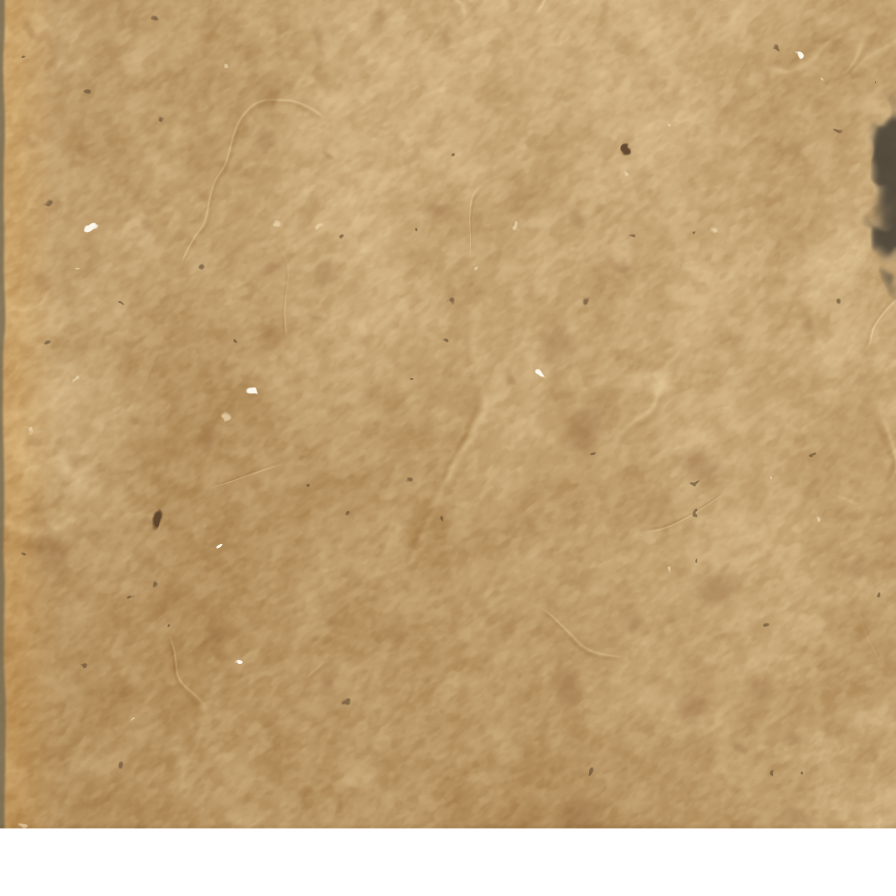
This texture is drawn by a Shadertoy shader. Its source:

```glsl
// Aged tan paper above a white strip: mottled stains, fine slanted fibres,
// faint creases, scattered flecks and a sooty smudge on the right edge.
// Tone comes from layers of smooth cellular noise; flecks sit in jittered cells.

vec3 hash3(vec2 p) {
    vec3 q = fract(p.xyx * vec3(0.1031, 0.1030, 0.0973));
    q += dot(q, q.yxz + 33.33);
    return fract((q.xxy + q.yzz) * q.zyx);
}

// Smooth cellular noise in -1..1: random cell values blended by distance.
float cellNoise(vec2 p) {
    vec2 cell = floor(p), local = p - cell;
    float sum = 0.0, total = 0.0;
    for (int j = -1; j <= 1; j++)
    for (int i = -1; i <= 1; i++) {
        vec2 offset = vec2(i, j);
        vec3 h = hash3(cell + offset + 100.0);
        vec2 d = offset + h.xy - local;
        float w = exp(-5.0 * dot(d, d));
        sum += w * (2.0 * h.z - 1.0);
        total += w;
    }
    return sum / total;
}

// Coverage of sparse flecks, one per chosen cell; radius in canvas units.
float flecks(vec2 uv, float grid, float chance, float radius, float soft, float seed) {
    vec2 p = uv * grid, cell = floor(p);
    vec3 h = hash3(cell + seed);
    vec3 k = hash3(cell + seed + 57.0);
    vec2 d = (p - cell - 0.3 - 0.4 * h.xy) / grid;
    float a = 6.2832 * k.x;
    d = mat2(cos(a), -sin(a), sin(a), cos(a)) * d * vec2(1.0, 1.0 + 0.8 * k.y);
    float r = radius * (0.5 + 0.5 * k.z);
    return step(h.z, chance) * (1.0 - smoothstep(r * (1.0 - soft), r * (1.0 + soft), length(d)));
}

float ridge(float x, float width) {
    return exp(-x * x / (width * width));
}

void mainImage(out vec4 fragColor, in vec2 fragCoord) {
    vec2 uv = fragCoord / iResolution.xy;
    float pixel = 1.0 / iResolution.y;

    // Broad shading, then mottling from large to small
    float tone = 0.75 * (uv.y - 0.52) + 0.2 * (uv.x - 0.5);
    tone += 0.12 * sin(7.0 * uv.x + 3.0 * sin(4.0 * uv.y)) - 0.3 * ridge(length(uv - vec2(0.4, 0.3)), 0.25);
    float mottle = cellNoise(uv * 9.0 + 3.0);
    float patches = cellNoise(uv * 22.0 + 11.0);
    tone += 0.28 * cellNoise(uv * 4.0) + 0.28 * mottle + 0.27 * patches;
    tone += 0.27 * cellNoise(uv * 48.0 + 7.0);

    // Fibres running up to the right
    vec2 slant = vec2(dot(uv, vec2(0.8, 0.6)), dot(uv, vec2(-0.6, 0.8)));
    tone += 0.34 * cellNoise(slant * vec2(75.0, 140.0));
    tone += 0.24 * cellNoise(slant * vec2(150.0, 240.0) + 31.0);

    // Broken wrinkles: a lit line with a shadow beside it
    float fold = cellNoise(slant * vec2(6.0, 9.0) + 17.0) + 0.12 * patches;
    float broken = smoothstep(0.15, 0.6, cellNoise(uv * 13.0 + 41.0));
    tone += broken * (0.8 * ridge(fold, 0.025) - 0.4 * ridge(fold - 0.07, 0.04));

    // Long central crease and a short one near the upper right corner
    float bend = uv.x - 0.53 + 1.6 * pow(max(0.6 - uv.y, 0.0), 2.0) - 0.008 * sin(38.0 * uv.y) - 0.006 * patches;
    float span = smoothstep(0.32, 0.40, uv.y) * (1.0 - smoothstep(0.58, 0.68, uv.y));
    float wear = 0.55 + 0.45 * cellNoise(uv * 30.0 + 5.0);
    tone += span * wear * (0.9 * ridge(bend - 0.008, 0.005) - 0.9 * ridge(bend, 0.004));
    float corner = uv.y - 0.89 - 0.75 * (uv.x - 0.91) - 0.006 * patches;
    tone += 0.9 * wear * smoothstep(0.89, 0.93, uv.x) * ridge(corner, 0.004);

    vec3 paper = vec3(0.757, 0.626, 0.436) + tone * vec3(0.080, 0.096, 0.098);

    // Ochre margin on the left and soft brown stains
    paper += vec3(0.02, -0.005, -0.04) * (1.0 - smoothstep(0.01, 0.07, uv.x));
    vec2 ragged = uv + 0.006 * vec2(patches, cellNoise(uv * 60.0 + 23.0));
    float stain = flecks(ragged, 7.0, 0.24, 0.027, 0.8, 12.0);
    stain += 0.8 * flecks(ragged, 15.0, 0.16, 0.012, 0.8, 80.0);
    paper = mix(paper, vec3(0.56, 0.40, 0.24), 0.36 * min(stain, 1.0));

    // Dark grit, pinprick specks and a few pale chips
    vec2 rough = uv + 0.003 * vec2(cellNoise(uv * 130.0), cellNoise(uv * 130.0 + 51.0));
    paper = mix(paper, vec3(0.29, 0.20, 0.12), 0.8 * flecks(rough, 8.0, 0.09, 0.010, 0.35, 21.0));
    paper = mix(paper, vec3(0.36, 0.28, 0.19), 0.6 * flecks(rough, 25.0, 0.08, 0.0038, 0.5, 33.0));
    paper = mix(paper, vec3(0.99, 0.97, 0.92), flecks(rough, 6.0, 0.11, 0.0065, 0.3, 64.0));
    paper = mix(paper, vec3(0.93, 0.85, 0.70), 0.7 * flecks(rough, 18.0, 0.05, 0.004, 0.5, 95.0));

    // Sooty smudge on the right, worn thin by noise
    float reach = ridge(uv.y - 0.78, 0.13) * smoothstep(0.945, 1.0, uv.x);
    float soot = reach + 0.28 * cellNoise(uv * vec2(70.0, 50.0)) + 0.18 * patches;
    paper = mix(paper, vec3(0.25, 0.23, 0.20), 0.85 * smoothstep(0.42, 0.95, soot) * smoothstep(0.05, 0.3, reach));

    // Shadowed left edge, then the white strip below the sheet
    float edge = 0.004 + 0.002 * cellNoise(vec2(2.0, uv.y * 14.0));
    paper = mix(paper, vec3(0.43, 0.40, 0.32), 0.75 * (1.0 - smoothstep(edge - 0.002, edge + 0.003, uv.x)));
    paper -= 0.05 * (1.0 - smoothstep(0.075, 0.082, uv.y));
    float sheet = smoothstep(0.0755 - pixel, 0.0755 + pixel, uv.y);
    fragColor = vec4(mix(vec3(1.0), clamp(paper, 0.0, 1.0), sheet), 1.0);
}
```
